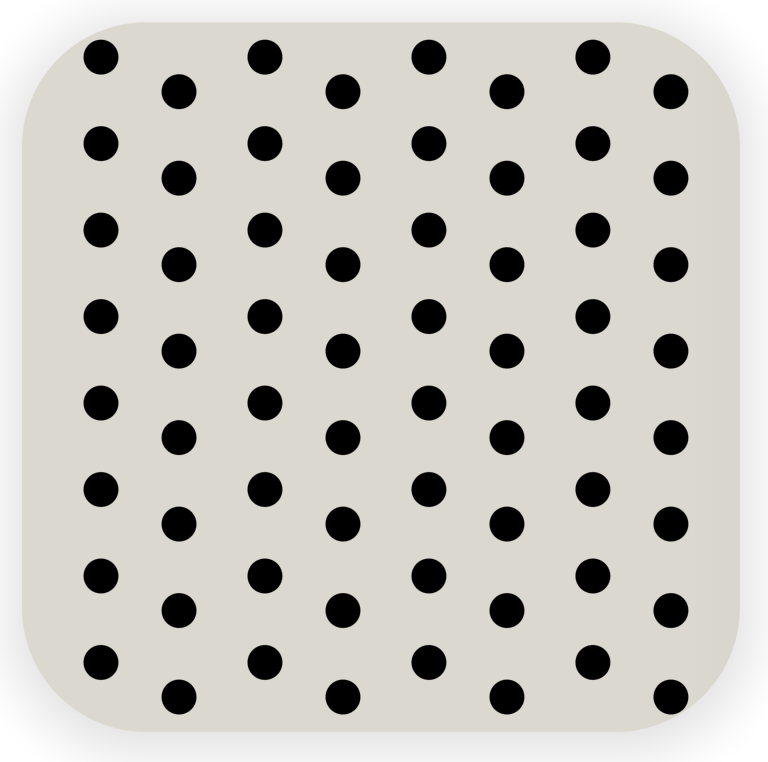
Reproduce this pattern procedurally as a Shadertoy shader.

```glsl
const vec3 CARD_COLOR = vec3(0.859, 0.851, 0.812);
const vec3 DOT_COLOR = vec3(0.0);
const float DOT_RADIUS = 0.0227;
const vec2 DOT_PITCH = vec2(0.2135, 0.1126);
const vec2 DOT_COUNT = vec2(4.0, 8.0);

float roundedBox(vec2 p, vec2 halfSize, float radius) {
    vec2 q = abs(p) - halfSize + radius;
    return length(max(q, 0.0)) + min(max(q.x, q.y), 0.0) - radius;
}

// Distance to a finite grid of dots running right and down from its first dot
float dotGrid(vec2 p, vec2 firstDot, vec2 pitch, vec2 count, float radius) {
    vec2 q = (p - firstDot) * vec2(1.0, -1.0);
    vec2 cell = clamp(round(q / pitch), vec2(0.0), count - 1.0);
    return length(q - cell * pitch) - radius;
}

float coverage(float dist, float pixel) {
    return smoothstep(0.8 * pixel, -0.8 * pixel, dist);
}

void mainImage(out vec4 fragColor, in vec2 fragCoord) {
    // Centred coordinates, canvas width = 1
    vec2 p = (fragCoord - 0.5 * iResolution.xy) / iResolution.x;
    float pixel = 1.0 / iResolution.x;

    vec2 cardCenter = vec2(-0.004, 0.005);
    vec2 cardHalf = vec2(0.4674, 0.4621);
    float cardRadius = 0.162;

    // White ground with a soft shadow dropped slightly below the card
    vec2 shadowOffset = vec2(0.0, -0.01);
    float shadowDist = roundedBox(p - cardCenter - shadowOffset, cardHalf, cardRadius);
    float shadow = 1.0 - smoothstep(-0.06, 0.085, shadowDist);
    vec3 color = vec3(1.0 - 0.13 * shadow);

    // Card, faintly darker toward its right edge
    vec3 cardTone = CARD_COLOR * (1.0 - 0.012 * smoothstep(0.38, 0.46, p.x));
    float cardDist = roundedBox(p - cardCenter, cardHalf, cardRadius);
    color = mix(color, cardTone, coverage(cardDist, pixel));

    // Two interleaved dot grids, the second shifted right and down
    vec2 firstDot = vec2(-0.3685, 0.4217);
    vec2 stagger = vec2(0.1016, -0.0450);
    float dots = min(
        dotGrid(p, firstDot, DOT_PITCH, DOT_COUNT, DOT_RADIUS),
        dotGrid(p, firstDot + stagger, DOT_PITCH, DOT_COUNT, DOT_RADIUS));
    color = mix(color, DOT_COLOR, coverage(dots, pixel));

    fragColor = vec4(color, 1.0);
}
```
